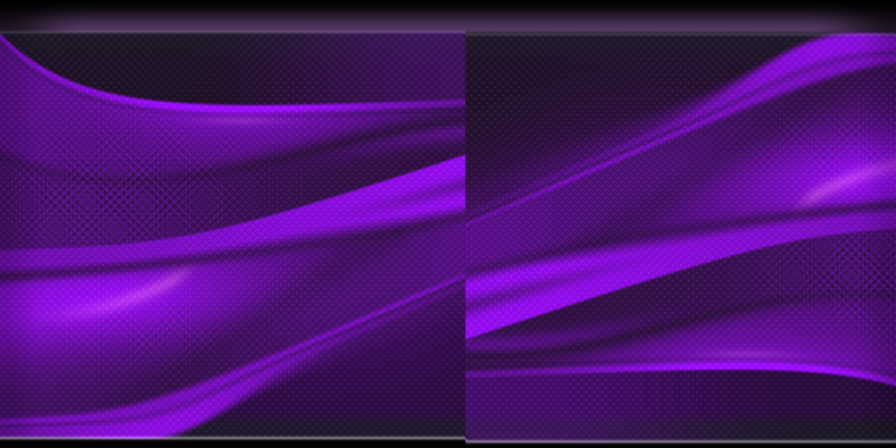
Give the GLSL for this background, as a WebGL 2 fragment shader.

```glsl
#version 300 es
precision highp float;
// Glossy violet ribbons in two half-turned panels between dark framing bars.
uniform vec2 u_resolution;
out vec4 outColor;

#define SEAM 1.039
#define PANEL_TOP 0.072
#define PANEL_BOTTOM 0.978
#define EDGE 0.005
#define HALFTONE_PITCH 0.0145
#define WEAVE_PITCH 0.0125
#define WEAVE_STRENGTH 0.042

const vec3 DARK = vec3(0.125, 0.07, 0.155);
const vec3 VIOLET = vec3(0.56, 0.06, 0.90);
const vec3 PLUM = vec3(0.17, 0.05, 0.25);
const vec3 SLATE = vec3(0.12, 0.10, 0.16);
const vec3 MAUVE = vec3(0.33, 0.22, 0.39);
const vec3 PINK = vec3(0.20, 0.20, 0.04);

float bell(float x, float width) {
    x /= width;
    return exp(-x * x);
}

float past(float d) {
    return smoothstep(-EDGE, EDGE, d);
}

// A line that is flat on the left and bends into a slope on the right.
float bend(float x, float knee, float softness) {
    x -= knee;
    return x + sqrt(x * x + softness);
}

// Round dots on a diagonal lattice.
float dots(vec2 p, float pitch, float radius) {
    vec2 cell = fract(vec2(p.x + p.y, p.x - p.y) * 0.7071 / pitch) - 0.5;
    return 1.0 - smoothstep(radius - 0.15, radius + 0.15, length(cell));
}

// Ribbon panel: q.x runs right, q.y runs down.
vec3 ribbons(vec2 q, vec3 backdrop) {
    float u = q.x, v = q.y;

    // Edges of the folds, from top to bottom
    float crest = 0.27 - 0.047 * u - 0.197 * exp(-5.5 * u);
    float fold = 0.335 + 0.07 * cos(3.6 * (u - 0.26)) - 0.03 * exp(-8.0 * u);
    float bandTop = 0.57 - 0.17 * bend(u, 0.4, 0.06);
    float bandEnd = 0.62 - 0.06 * u - 0.075 * u * u;
    float tailTop = 0.945 - 0.22 * bend(u, 0.28, 0.03);
    float tailSize = 0.045 + 0.05 * bell(u - 0.39, 0.18);

    // Upper veil with a bright rim
    float d = v - crest;
    float tone = 0.27 + 0.27 * exp(-2.0 * u);
    tone += 0.68 * bell(u - 0.54, 0.33) * exp(-max(d, 0.0) / 0.075);
    tone += 0.26 * bell(d - 0.008, 0.010) - 0.16 * bell(d - 0.023, 0.007);

    // Shaded fold under the veil
    d = v - fold;
    float shade = 0.15 + 0.27 * bell(u - 0.18, 0.38);
    shade += 0.33 * smoothstep(0.6, 1.05, u) * bell(d - 0.025, 0.022);
    shade -= 0.10 * bell(d, 0.012);
    tone = mix(tone, shade, smoothstep(-0.04, 0.012, d));

    // Main glossy band
    d = v - bandTop;
    float h = d / (bandEnd - bandTop);
    float gloss = 0.70 + 0.34 * min(u, 1.0);
    gloss -= 0.50 * smoothstep(0.65, 1.2, u) * bell(h - 0.5, 0.14);
    gloss *= 1.0 - 0.65 * smoothstep(mix(0.55, 0.8, smoothstep(0.6, 1.1, u)), 1.05, h);
    tone = mix(tone, gloss, past(d));

    // Broad lower veil with a soft glow and a diagonal crease
    d = v - bandEnd;
    float veil = 0.38 + 0.22 * exp(-2.0 * u);
    veil += 0.54 * bell(u - 0.25, 0.30) * bell(d - 0.065, 0.09);
    veil -= 0.14 * bell(0.82 * (v - 0.755 + 0.69 * (u - 0.52)), 0.045);
    veil += 0.12 * smoothstep(0.85, 1.15, u);
    veil *= 1.0 - 0.45 * smoothstep(0.12, 0.30, d);
    veil -= 0.18 * bell(d, 0.016);
    tone = mix(tone, veil, smoothstep(-0.008, 0.02, d));

    // Bottom ribbon
    d = v - tailTop;
    h = d / tailSize;
    float tail = 0.48 + 0.48 * bell(u - 0.36, 0.32) * smoothstep(0.1, 0.6, h);
    tail += 0.30 * bell(h - 0.15, 0.18) - 0.16 * bell(h - 0.38, 0.10);
    tail *= 1.0 - 0.35 * smoothstep(0.65, 1.0, h) * smoothstep(0.4, 0.8, u);
    tail *= 1.0 - 0.2 * smoothstep(0.9, 1.15, u);
    tone = mix(tone, tail, smoothstep(-0.012, 0.008, d));

    // Halftone patches on the veils
    float patches = bell(u - 0.24, 0.25) * bell(v - 0.44, 0.12);
    patches += 0.5 * bell(u - 0.34, 0.22) * bell(v - 0.75, 0.08);
    patches *= 1.0 - past(v - bandTop) * (1.0 - past(v - bandEnd));
    tone -= 0.26 * patches * (dots(q, HALFTONE_PITCH, 0.34) - 0.25);

    // Rosy glints
    float streak = v - 0.705 + 0.85 * pow(max(u - 0.08, 0.0), 2.0);
    float glint = 0.8 * bell(streak, 0.018) * smoothstep(0.02, 0.36, u);
    glint *= 1.0 - smoothstep(0.38, 0.45, u);
    glint += 0.4 * bell(u - 0.54, 0.09) * bell(v - crest - 0.035, 0.010);

    // Haze spilling out under the bottom ribbon
    float below = d - tailSize;
    float open = smoothstep(0.4, 0.9, u);
    float haze = 0.27 * smoothstep(0.4, 1.0, u) * exp(-max(below, 0.0) / 0.10);
    backdrop = mix(backdrop, VIOLET, haze);

    vec3 color = mix(DARK, VIOLET, clamp(tone, 0.0, 1.12)) + PINK * glint;
    float cover = past(v - crest) * (1.0 - smoothstep(-0.012, mix(0.012, 0.055, open), below));
    return mix(backdrop, color, cover);
}

void main() {
    vec2 s = gl_FragCoord.xy / u_resolution;
    s = vec2(2.0 * s.x, 1.0 - s.y);
    float side = smoothstep(SEAM - 0.003, SEAM + 0.003, s.x);
    float rim = min(s.x, 2.0 - s.x);

    // Backdrop and the two panels, the right one turned by half
    vec3 backdrop = mix(DARK, PLUM, smoothstep(0.25, 0.85, s.y));
    float slate = 1.0 - smoothstep(0.08, 0.16, s.y) + smoothstep(0.91, 0.96, s.y);
    backdrop = mix(backdrop, SLATE, slate);
    vec3 color = mix(ribbons(s, backdrop), ribbons(vec2(2.208, 1.06) - s, backdrop), side);
    color *= 0.82 + 0.18 * smoothstep(0.0, 0.10, rim);
    color += WEAVE_STRENGTH * (dots(s, WEAVE_PITCH, 0.25) - 0.2);

    // Framing bars and their thin bright lines
    vec3 bar = MAUVE * smoothstep(0.0, PANEL_TOP, s.y) * (0.35 + 0.65 * smoothstep(0.0, 0.2, rim));
    color = mix(bar, color, past(s.y - PANEL_TOP));
    color = mix(color, vec3(0.01), past(s.y - PANEL_BOTTOM - 0.008 * side));
    color += 0.10 * bell(s.y - PANEL_TOP - 0.005 * side, 0.004);
    color += 0.38 * bell(s.y - PANEL_BOTTOM - 0.008 * side, 0.004);
    outColor = vec4(clamp(color, 0.0, 1.0), 1.0);
}
```
